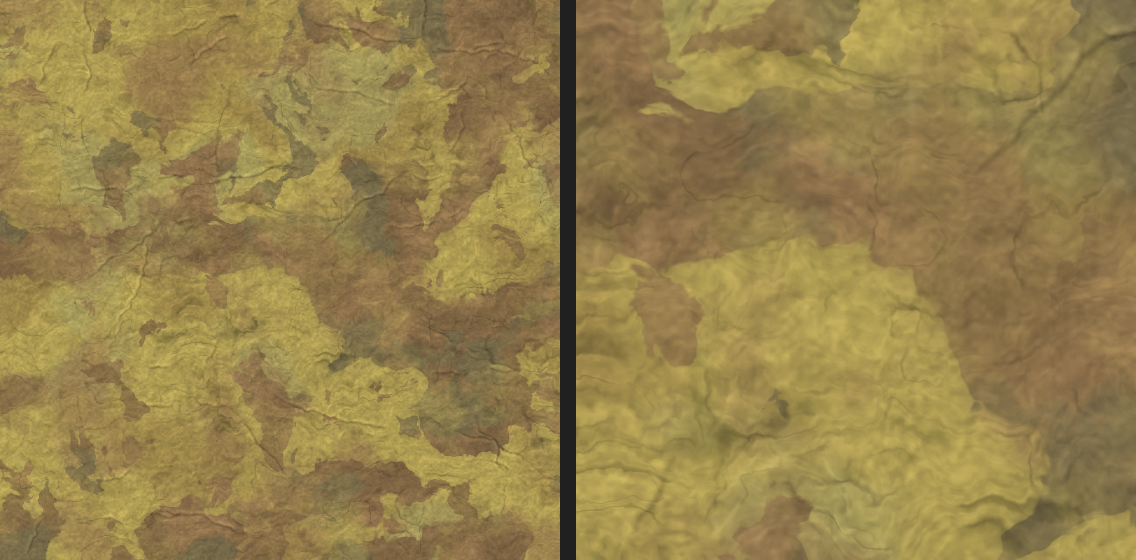
Left: the whole. Right: its middle third, enlarged.
A Shadertoy shader for this texture:

```glsl
// Aged ochre parchment with umber stains, moss shadows, creases and fine wrinkles.

const vec3 STRAW = vec3(0.675, 0.605, 0.318);
const vec3 OCHRE = vec3(0.605, 0.520, 0.283);
const vec3 UMBER = vec3(0.480, 0.380, 0.255);
const vec3 RUSSET = vec3(0.555, 0.440, 0.295);
const vec3 MOSS = vec3(0.430, 0.400, 0.280);
const vec3 LICHEN = vec3(0.625, 0.595, 0.370);

const float STAIN_SCALE = 6.6;
const float STAIN_LEVEL = 0.560;
const float STAIN_EDGE = 0.022;
const float SPOT_SCALE = 15.0;
const float SPOT_LEVEL = 0.635;
const float FOLD_WIDTH = 0.0021;
const int FOLD_COUNT = 34;
const float RELIEF = 0.62;
const float GRAIN = 0.085;

float hash(vec2 p) {
    return fract(sin(dot(p, vec2(127.1, 311.7))) * 43758.5453);
}

float noise(vec2 p) {
    vec2 i = floor(p), f = fract(p);
    f = f * f * f * (f * (f * 6.0 - 15.0) + 10.0);
    float low = mix(hash(i), hash(i + vec2(1, 0)), f.x);
    float high = mix(hash(i + vec2(0, 1)), hash(i + vec2(1, 1)), f.x);
    return mix(low, high, f.y);
}

float fbm(vec2 p) {
    float sum = 0.0, gain = 0.5;
    for (int i = 0; i < 6; i++) {
        sum += gain * noise(p);
        p = mat2(1.6, 1.2, -1.2, 1.6) * p + 17.3;
        gain *= 0.5;
    }
    return sum / 0.984;
}

vec2 warp(vec2 p, float scale, float amount) {
    return p + amount * (vec2(fbm(p * scale + 3.1), fbm(p * scale + 41.7)) - 0.5);
}

// Thin wandering line along the middle contour of a noise field.
float vein(vec2 p, float width) {
    return 1.0 - smoothstep(0.0, width, abs(noise(p) - 0.5));
}

// Scattered bent folds: a dark valley beside a light ridge, broken along the way.
float folds(vec2 p) {
    float shade = 0.0;
    for (int i = 0; i < FOLD_COUNT; i++) {
        float id = float(i);
        vec2 center = vec2(hash(vec2(id, 1.0)), hash(vec2(id, 2.0)));
        float angle = 3.14159 * hash(vec2(id, 3.0));
        angle = mix(angle, 0.25 * sin(angle * 2.0), step(0.5, hash(vec2(id, 4.0))));
        vec2 dir = vec2(cos(angle), sin(angle));
        vec2 q = p - center;
        float along = dot(q, dir);
        float across = dot(q, vec2(-dir.y, dir.x));
        across += 1.8 * (hash(vec2(id, 5.0)) - 0.5) * along * along;
        across += 0.018 * (noise(vec2(along * 26.0, id * 7.3)) - 0.5);
        across += 0.006 * (noise(vec2(along * 95.0, id * 3.7)) - 0.5);
        float reach = mix(0.05, 0.18, hash(vec2(id, 6.0)));
        float fade = 1.0 - smoothstep(0.4 * reach, reach, abs(along));
        fade *= smoothstep(0.15, 0.55, noise(vec2(along * 38.0, id * 5.9)));
        float valley = across / FOLD_WIDTH;
        float ridge = 0.7 * valley - 1.7;
        shade += fade * (0.55 * exp(-ridge * ridge) - exp(-valley * valley));
    }
    return clamp(shade, -1.2, 0.8);
}

void mainImage(out vec4 fragColor, in vec2 fragCoord) {
    vec2 p = fragCoord / iResolution.xy;
    vec2 w = warp(p, 8.0, 0.12);

    // Cloudy yellow ground with faint lichen patches.
    float cloud = fbm(w * 6.0 + 60.0);
    vec3 color = mix(OCHRE, STRAW, smoothstep(0.36, 0.58, cloud));
    color = mix(color, LICHEN, 0.60 * smoothstep(0.55, 0.70, fbm(w * 6.0 + 90.0)));
    color = mix(color, RUSSET, 0.60 * smoothstep(0.51, 0.68, fbm(p * 7.0 + 120.0)));

    // Ragged stains, wider than tall, with uneven depth and tint.
    float field = fbm(w * STAIN_SCALE * vec2(0.9, 1.1) + 11.0);
    float stain = smoothstep(STAIN_LEVEL, STAIN_LEVEL + STAIN_EDGE, field);
    float halo = smoothstep(STAIN_LEVEL - 0.10, STAIN_LEVEL + 0.08, field);
    float spots = smoothstep(SPOT_LEVEL, SPOT_LEVEL + 0.03, fbm(w * SPOT_SCALE + 33.0));
    float depth = mix(0.30, 0.95, smoothstep(0.36, 0.60, fbm(p * 10.0 + 150.0)));
    vec3 tint = mix(UMBER, RUSSET, smoothstep(0.42, 0.62, fbm(p * 12.0 + 180.0)));
    tint = mix(tint, MOSS, 0.8 * smoothstep(0.51, 0.62, fbm(p * 8.0 + 210.0)));
    color = mix(color, tint, 0.28 * halo);
    color = mix(color, tint, max(stain * depth, 0.70 * spots));
    float rim = stain * (1.0 - smoothstep(0.0, 0.035, field - STAIN_LEVEL));
    color *= 1.0 - 0.05 * rim;

    // Broken creases, hairline veins and horizontal wrinkles.
    vec2 v = warp(p, 18.0, 0.06);
    float patchy = smoothstep(0.40, 0.60, fbm(p * 8.0 + 240.0));
    float broken = smoothstep(0.36, 0.58, fbm(p * 24.0 + 300.0));
    float lines = vein(v * 11.0 + 5.0, 0.030) * patchy;
    lines += 0.8 * vein(v * 23.0 + 25.0, 0.060) * (1.0 - patchy);
    lines += 0.6 * vein(v * vec2(34.0, 46.0) + 45.0, 0.095) * patchy;
    float wrinkle = vein(v * vec2(14.0, 75.0) + 70.0, 0.15);
    wrinkle *= smoothstep(0.47, 0.60, fbm(p * 9.0 + 270.0));
    color *= 1.0 - 0.16 * lines * broken - 0.13 * wrinkle * broken + 0.17 * folds(p);

    // Embossed leather surface and fine grain.
    vec2 light = vec2(-0.0020, 0.0030);
    vec2 hide = vec2(34.0, 48.0);
    float slope = fbm(v * hide) - fbm((v + light) * hide);
    color *= 1.0 + RELIEF * clamp(slope, -0.3, 0.3);
    float grain = 0.6 * noise(p * 240.0) + 0.4 * noise(p * 120.0 + 9.0) - 0.5;
    color *= 1.025 + 2.0 * GRAIN * grain;

    fragColor = vec4(clamp(color, 0.0, 1.0), 1.0);
}
```
